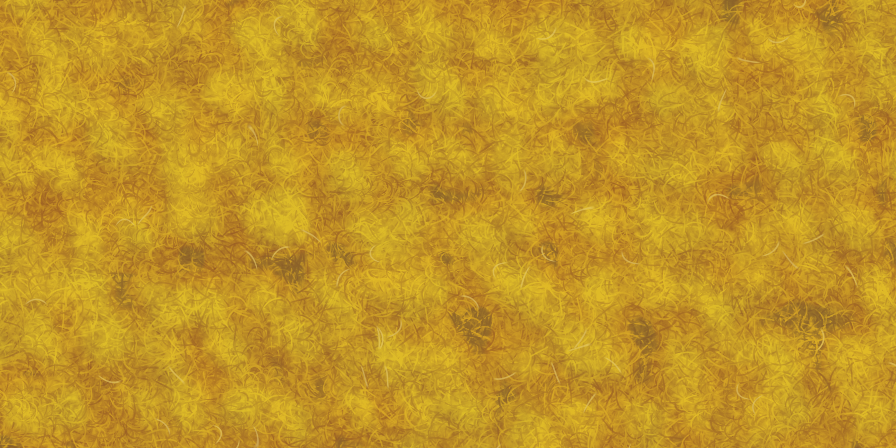
A WebGL 1 fragment shader for this texture:

```glsl
precision highp float;
// Napped yellow wool: small jittered tufts lit from above, with shaded
// hollows between them, overlaid by many layers of short fine fibres.
// Lengths are in canvas heights; tone is counted in steps along the dye colour.
uniform vec2 u_resolution;

const vec3 WOOL = vec3(0.765, 0.588, 0.150);
const vec3 TONE_STEP = vec3(0.049, 0.059, 0.000);
const vec3 PALE_HAIR = vec3(0.88, 0.77, 0.40);
const vec3 DEEP_GAP = vec3(0.46, 0.36, 0.18);
const vec3 WARM_SHIFT = vec3(0.014, -0.014, -0.008);
const vec2 TUFT_SIZE = vec2(0.125, 0.140);
const float TUFT_CONTRAST = 2.0;
const float LIGHT_CONTRAST = 1.1;
const float PATCH_CONTRAST = 1.7;
const float GRAIN_CONTRAST = 3.5;
const float FIBRE_CELL = 0.034;
const float FIBRE_HALF_LENGTH = 0.030;
const float FIBRE_HALF_WIDTH = 0.0017;
const float FIBRE_CONTRAST = 2.2;
const float FIBRE_OPACITY = 0.80;
const float PALE_SHARE = 0.003;
const int FIBRE_LAYERS = 10;

vec3 hash3(vec2 p) {
  vec3 q = fract(vec3(p.xyx) * vec3(0.1031, 0.1030, 0.0973));
  q += dot(q, q.yzx + 33.33);
  return fract((q.xxy + q.yzz) * q.zyx);
}

float noise(vec2 p) {
  vec2 i = floor(p);
  vec2 f = fract(p);
  f = f * f * (3.0 - 2.0 * f);
  float low = mix(hash3(i).x, hash3(i + vec2(1.0, 0.0)).x, f.x);
  float high = mix(hash3(i + vec2(0.0, 1.0)).x, hash3(i + 1.0).x, f.x);
  return mix(low, high, f.y);
}

float fbm(vec2 p) {
  float sum = 0.0;
  float gain = 0.533;
  for (int i = 0; i < 4; i++) {
    sum += gain * noise(p);
    p = mat2(1.6, 1.2, -1.2, 1.6) * p + 7.3;
    gain *= 0.5;
  }
  return sum;
}

// Height of the pile: a sum of soft bumps on a jittered, sheared grid
float tuftHeight(vec2 p) {
  vec2 g = p / TUFT_SIZE + 20.0;
  g.x += 0.3 * g.y;
  vec2 cell = floor(g);
  float height = 0.0;
  for (int y = -1; y <= 1; y++) {
    for (int x = -1; x <= 1; x++) {
      vec2 id = cell + vec2(float(x), float(y));
      vec3 rnd = hash3(id);
      vec2 d = g - id - 0.5 - 0.45 * (rnd.xy - 0.5);
      height += (0.8 + 0.4 * rnd.z) * exp(-6.0 * dot(d, d));
    }
  }
  return height;
}

// Coverage of one bent hair; q is measured from its middle
float hair(vec2 q, float angle, float bend, float aa) {
  float c = cos(angle);
  float s = sin(angle);
  q = vec2(c * q.x + s * q.y, c * q.y - s * q.x);
  float slope = 2.0 * bend * q.x;
  float d = abs(q.y - bend * q.x * q.x) / sqrt(1.0 + slope * slope);
  float side = 1.0 - smoothstep(FIBRE_HALF_WIDTH - aa, FIBRE_HALF_WIDTH + aa, d);
  return side * (1.0 - smoothstep(0.6, 1.0, abs(q.x) / FIBRE_HALF_LENGTH));
}

void main() {
  vec2 p = gl_FragCoord.xy / u_resolution.y;
  float aa = 0.6 / u_resolution.y;

  // Tufts, top light and uneven dye
  vec2 warp = vec2(fbm(p * 14.0), fbm(p * 14.0 + 31.0)) - 0.5;
  vec2 w = p + 0.07 * warp;
  float height = tuftHeight(w);
  float light = height - tuftHeight(w + vec2(0.010, 0.030));
  float patches = fbm(p * 9.0 + 53.0) - 0.5;
  float base = TUFT_CONTRAST * (height - 0.53) + LIGHT_CONTRAST * light + PATCH_CONTRAST * patches;
  float grain = fbm(p * 90.0) - 0.5;
  float tone = base + GRAIN_CONTRAST * grain;

  // Fibres, laid over one another and loosely combed
  float flow = 6.0 * noise(p * 6.0 + 11.0);
  float pale = 0.0;
  for (int k = 0; k < FIBRE_LAYERS; k++) {
    float layer = float(k);
    vec2 offset = vec2(0.37, 0.61) * layer + 5.0;
    vec2 cell = floor(p / FIBRE_CELL + offset);
    for (int y = -1; y <= 1; y++) {
      for (int x = -1; x <= 1; x++) {
        vec2 id = cell + vec2(float(x), float(y));
        vec3 place = hash3(id + 91.0 * layer);
        vec3 look = hash3(id + 57.0 * layer + 400.0);
        vec2 q = p - (id + place.xy - offset) * FIBRE_CELL;
        float angle = flow + 3.2 * (place.z - 0.5);
        float cover = hair(q, angle, 26.0 * (look.x - 0.5), aa);
        float shade = FIBRE_CONTRAST * (2.0 * look.y - 1.0) + 0.04 * (layer - 5.0);
        tone = mix(tone, base + shade, FIBRE_OPACITY * cover);
        pale = max(pale, cover * step(1.0 - PALE_SHARE, look.z));
      }
    }
  }
  tone += 0.5 * GRAIN_CONTRAST * grain;

  // Dye colour, warm hollows, rare deep gaps and pale hairs
  tone = clamp(tone - 0.12 * max(tone, 0.0), -3.8, 2.3);
  vec3 color = WOOL + TONE_STEP * tone;
  float hollow = 1.0 - smoothstep(0.15, 0.75, height);
  color += WARM_SHIFT * (hollow - 0.4 + 1.2 * (noise(p * 13.0 + 80.0) - 0.5));
  float gap = (1.0 - smoothstep(0.08, 0.26, height)) * smoothstep(0.58, 0.75, noise(p * 14.0 + 140.0));
  color = mix(color, DEEP_GAP, 0.5 * gap * (1.0 - smoothstep(-1.5, 1.0, tone)));
  color = mix(color, PALE_HAIR, 0.65 * pale);
  gl_FragColor = vec4(color, 1.0);
}
```
